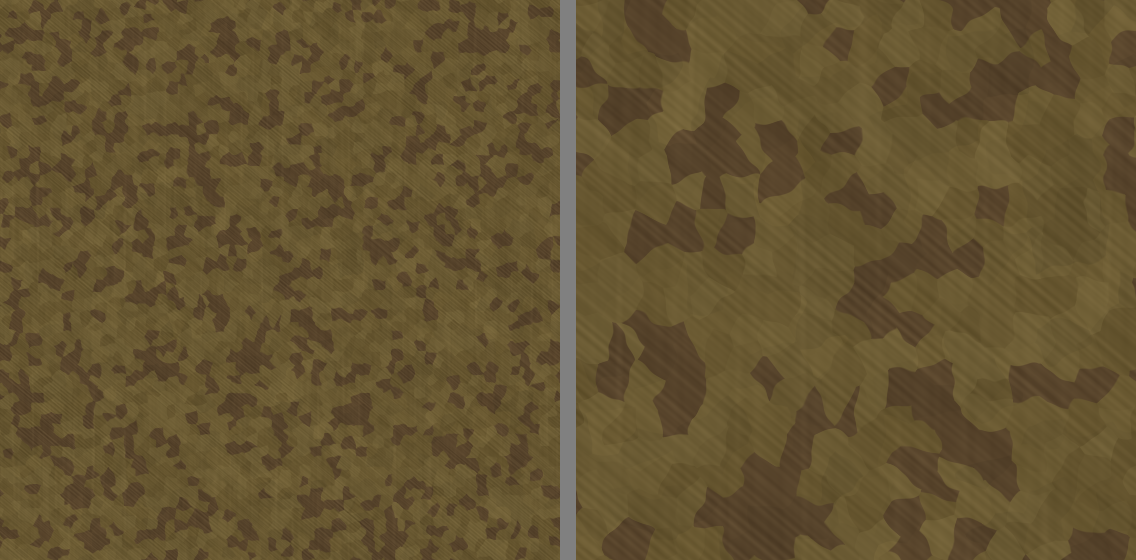
Left, the full canvas; right, a detail of the centre.
Reproduce this texture procedurally as a WebGL 2 fragment shader.

```glsl
#version 300 es
precision highp float;

uniform vec2 u_resolution;
out vec4 fragColor;

const float TAU = 6.28319;

// Integer hash: two values in 0..1 for a lattice cell that wraps at the period
vec2 hash2(vec2 cell, vec2 period, uint seed) {
    uvec3 v = uvec3(uvec2(mod(cell + 0.5, period)), seed);
    v = v * 1664525u + 1013904223u;
    v.x += v.y * v.z;
    v.y += v.z * v.x;
    v.z += v.x * v.y;
    v ^= v >> 16u;
    v.x += v.y * v.z;
    v.y += v.z * v.x;
    return vec2(v.xy >> 8u) / 16777216.0;
}

float cornerSlope(vec2 cell, vec2 offset, vec2 period, uint seed) {
    float angle = TAU * hash2(cell, period, seed).x;
    return dot(vec2(cos(angle), sin(angle)), offset);
}

// Gradient noise, about -0.7..0.7, repeating after one unit of uv
float gradientNoise(vec2 uv, vec2 period, uint seed) {
    vec2 p = uv * period;
    vec2 cell = floor(p);
    vec2 f = p - cell;
    vec2 s = f * f * f * (f * (f * 6.0 - 15.0) + 10.0);
    vec2 e = vec2(1.0, 0.0);
    float low = mix(cornerSlope(cell, f, period, seed),
                    cornerSlope(cell + e.xy, f - e.xy, period, seed), s.x);
    float high = mix(cornerSlope(cell + e.yx, f - e.yx, period, seed),
                     cornerSlope(cell + e.xx, f - e.xx, period, seed), s.x);
    return mix(low, high, s.y);
}

// Random tone of one facet, nudged so that similar tones gather in clumps
float facetTone(vec2 cell, float count, uint seed) {
    float own = hash2(cell, vec2(count), seed + 1u).x;
    float clump = gradientNoise(cell / count, vec2(17.0), seed + 2u);
    return 0.125 + 0.75 * own + 0.5 * clump;
}

// Voronoi facets: tone of the nearest, tone of the next, cover of the nearest
vec3 facets(vec2 uv, float count, float pixel, uint seed) {
    vec2 p = uv * count;
    vec2 base = floor(p);
    vec2 nearCell = base, nextCell = base;
    vec2 nearOffset = vec2(9.0), nextOffset = vec2(9.0);
    for (int j = -1; j <= 1; j++) {
        for (int i = -1; i <= 1; i++) {
            vec2 cell = base + vec2(i, j);
            vec2 offset = cell + 0.04 + 0.92 * hash2(cell, vec2(count), seed) - p;
            float d = dot(offset, offset);
            if (d < dot(nearOffset, nearOffset)) {
                nextCell = nearCell;
                nextOffset = nearOffset;
                nearCell = cell;
                nearOffset = offset;
            } else if (d < dot(nextOffset, nextOffset)) {
                nextCell = cell;
                nextOffset = offset;
            }
        }
    }
    float edge = dot(0.5 * (nearOffset + nextOffset), normalize(nextOffset - nearOffset));
    float width = 0.8 * pixel * count;
    return vec3(facetTone(nearCell, count, seed), facetTone(nextCell, count, seed),
                smoothstep(-width, width, edge));
}

// Brown below the threshold, olive shades above it
vec3 camoPaint(float tone) {
    const vec3 brown = vec3(0.322, 0.248, 0.156);
    const vec3 olive = vec3(0.376, 0.314, 0.168);
    const vec3 khaki = vec3(0.416, 0.354, 0.198);
    float shade = floor(clamp((tone - 0.32) / 0.6, 0.0, 0.99) * 4.0) / 3.0;
    return tone < 0.32 ? brown : mix(olive, khaki, shade);
}

// Fine slanted threads; the integer shear keeps the unit square periodic
float slantedThreads(vec2 uv) {
    vec2 slant = vec2(5.0 * uv.x + 6.0 * uv.y, uv.x + uv.y);
    float loose = gradientNoise(slant, vec2(44.0, 36.0), 31u);
    float patches = 0.5 + 0.7 * gradientNoise(uv, vec2(9.0), 32u);
    return loose + 0.35 * patches * sin(TAU * 24.0 * slant.x);
}

// Upright streaks: an even grain and a few brighter scratches
float uprightStreaks(vec2 uv) {
    float grain = gradientNoise(uv, vec2(190.0, 6.0), 41u);
    float scratches = smoothstep(0.2, 0.6, gradientNoise(uv, vec2(110.0, 4.0), 42u));
    return 0.5 * grain + 0.7 * scratches;
}

void main() {
    vec2 uv = gl_FragCoord.xy / u_resolution;
    float pixel = 1.0 / min(u_resolution.x, u_resolution.y);

    // Slightly bent facet edges
    vec2 bend = vec2(gradientNoise(uv, vec2(70.0), 11u), gradientNoise(uv, vec2(70.0), 12u));
    vec2 bent = uv + 0.005 * bend;

    // Camouflage facets under a sheer second layer
    vec3 camo = facets(bent, 54.0, pixel, 1u);
    vec3 color = mix(camoPaint(camo.y), camoPaint(camo.x), camo.z);
    vec3 veil = facets(bent, 43.0, pixel, 21u);
    color *= 1.0 + 0.1 * (mix(veil.y, veil.x, veil.z) - 0.5);

    // Woven wear
    float wear = 0.04 + 0.13 * slantedThreads(uv) + 0.08 * uprightStreaks(uv);
    color += wear * (vec3(0.56, 0.49, 0.36) - 0.5 * color);
    fragColor = vec4(color, 1.0);
}
```
